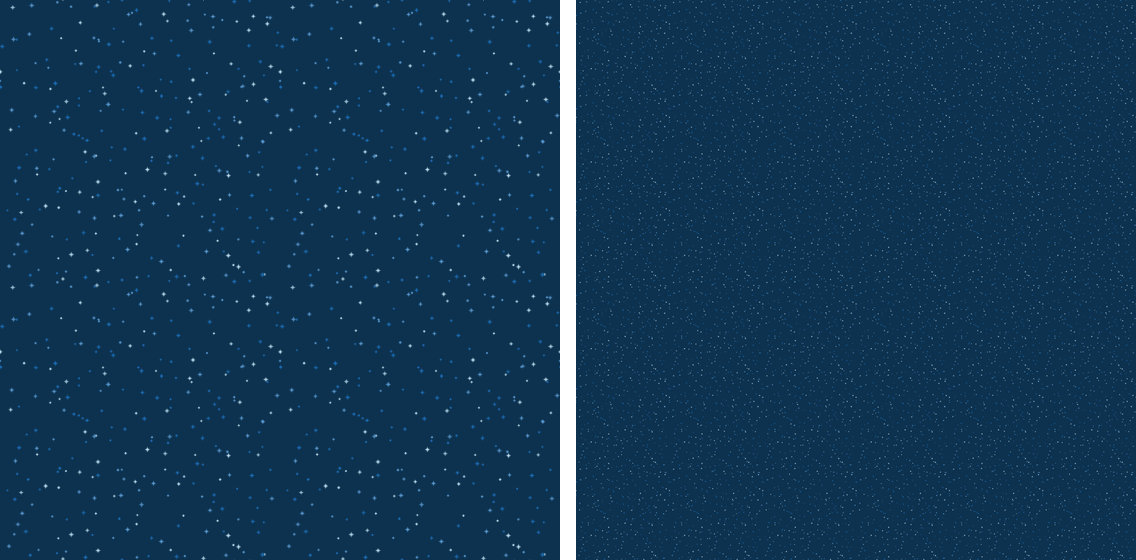
Left: one tile. Right: repeated 3 by 3.
Reproduce this pattern procedurally as a Shadertoy shader.

```glsl
// Night-blue field sprinkled with small four-pointed sparkles and finer dots.
// Two jittered grids scatter the stars; cell hashes wrap twice per canvas side,
// so the field tiles seamlessly.

const vec3 NIGHT = vec3(0.05, 0.197, 0.31);
const vec3 BLUE  = vec3(0.11, 0.43, 0.72);
const vec3 SKY   = vec3(0.35, 0.60, 0.82);
const vec3 PALE  = vec3(0.74, 0.87, 0.94);

vec3 hash3(vec3 p) {
    p = fract(p * vec3(0.1031, 0.1030, 0.0973));
    p += dot(p, p.yxz + 33.33);
    return fract((p.xxy + p.yxx) * p.zyx);
}

// Picks a blue, sky or pale tint, with a little variation in strength.
vec3 starColor(float pick, float strength) {
    vec3 tint = pick < 0.38 ? BLUE : pick < 0.74 ? SKY : PALE;
    return mix(NIGHT, tint, mix(0.8, 1.0, strength));
}

// Distance whose level sets go from circles (power 2) to concave stars (below 1).
float starDistance(vec2 p, float power) {
    p = pow(abs(p) + 1e-6, vec2(power));
    return pow(p.x + p.y, 1.0 / power);
}

// Draws one layer of stars; "cells" is the grid count in half a canvas.
vec3 addStars(vec3 color, vec2 uv, float cells, float density,
              float radius, float power, float seed) {
    float grid = cells * 2.0;
    vec2 home = floor(uv * grid);
    for (int y = -1; y <= 1; y++)
    for (int x = -1; x <= 1; x++) {
        vec2 cell = home + vec2(x, y);
        vec2 wrapped = mod(cell, cells);
        vec3 place = hash3(vec3(wrapped, seed) + 1.0);
        vec3 look = hash3(vec3(wrapped, seed) + 57.0);
        if (place.z > density) continue;

        // Offset in canvas units, soft falloff from a solid core.
        vec2 offset = uv - (cell + place.xy) / grid;
        float size = radius * mix(0.88, 1.1, look.z);
        size = max(size, 1.5 / iResolution.y);
        float glow = 1.0 - smoothstep(0.12, 1.0, starDistance(offset, power) / size);
        color = mix(color, starColor(look.x, look.y), glow);
    }
    return color;
}

void mainImage(out vec4 fragColor, in vec2 fragCoord) {
    vec2 uv = fragCoord / iResolution.xy;
    vec3 color = NIGHT;
    color = addStars(color, uv, 14.0, 0.76, 0.0036, 1.5, 11.0);  // fine dots
    color = addStars(color, uv, 13.0, 0.80, 0.0061, 0.9, 29.0);  // sparkles
    fragColor = vec4(color, 1.0);
}
```
